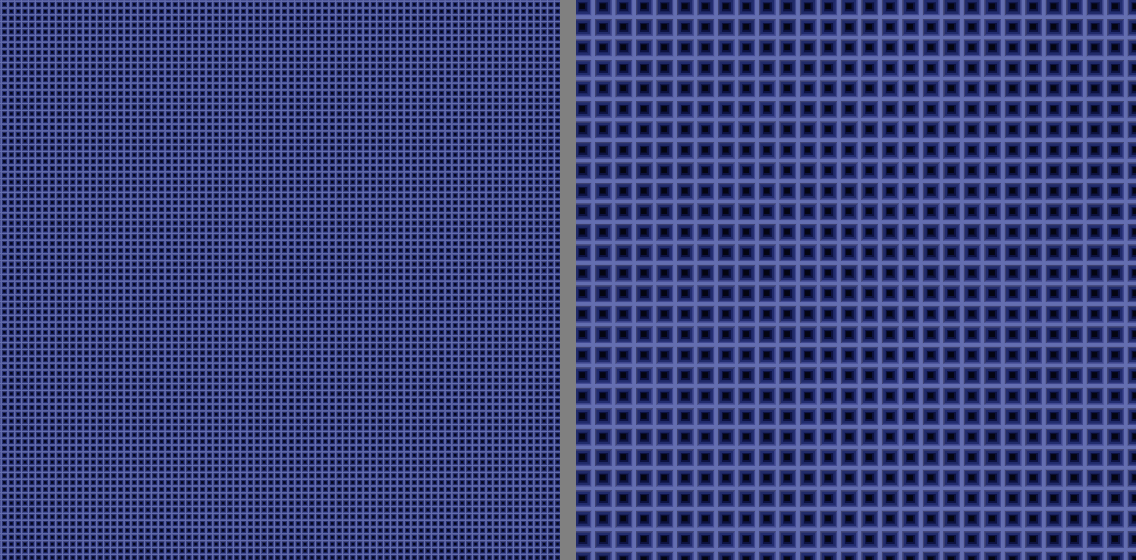
Left, the full canvas; right, a detail of the centre.
This pattern is drawn by a Shadertoy shader. Its source:

```glsl
// A fine blue lattice of bevelled bars around small square wells.
// Each cell is a stack of nested squares, stepping from a black core up to
// pale bars, with the upper left slopes dulled and the core nudged that way.

const float CELLS = 82.0;                      // repeats across and down
const vec2 WELL_CENTRE = vec2(0.67, 0.67);     // in a cell, from the upper left
const vec2 CORE_SHIFT = vec2(-0.03, -0.03);

// Half sides of the nested squares, in cells
const float CORE_HALF = 0.14;
const float FLOOR_HALF = 0.22;
const float WALL_HALF = 0.34;
const float BEVEL_HALF = 0.41;

const vec3 CORE_COLOUR = vec3(0.015, 0.02, 0.07);
const vec3 FLOOR_COLOUR = vec3(0.05, 0.07, 0.25);
const vec3 WALL_COLOUR = vec3(0.13, 0.17, 0.42);
const vec3 BEVEL_COLOUR = vec3(0.25, 0.28, 0.56);
const vec3 SHADE_COLOUR = vec3(0.24, 0.25, 0.40);
const vec3 BAR_COLOUR = vec3(0.39, 0.43, 0.69);

const float SHADE_AMOUNT = 0.7;
const float CELL_VARIATION = 0.04;
const float EDGE_SOFTNESS = 0.025;

float hash(vec2 p) {
    vec3 q = fract(vec3(p.xyx) * 0.1031);
    q += dot(q, q.yzx + 33.33);
    return fract((q.x + q.y) * q.z);
}

float squareRadius(vec2 p) {
    return max(abs(p.x), abs(p.y));
}

void mainImage(out vec4 fragColor, in vec2 fragCoord) {
    // Grid counted from the upper left, with wells centred in their cells
    vec2 canvas = fragCoord / iResolution.xy;
    vec2 grid = vec2(canvas.x, 1.0 - canvas.y) * CELLS - WELL_CENTRE + 0.5;
    vec2 cell = floor(grid);
    vec2 local = fract(grid) - 0.5;

    float pixel = CELLS / min(iResolution.x, iResolution.y);
    float soft = max(EDGE_SOFTNESS, 0.5 * pixel);

    float radius = squareRadius(local);
    float coreRadius = squareRadius(local - CORE_SHIFT);

    // Dulled slope on the upper and left sides of the well
    float facing = min(local.x, local.y) + radius;
    float shade = SHADE_AMOUNT * (1.0 - smoothstep(0.0, 2.0 * soft, facing));
    vec3 bevel = mix(BEVEL_COLOUR, SHADE_COLOUR, shade);

    // Nested squares from the core outwards
    vec3 colour = CORE_COLOUR;
    colour = mix(colour, FLOOR_COLOUR, smoothstep(-soft, soft, coreRadius - CORE_HALF));
    colour = mix(colour, WALL_COLOUR, smoothstep(-soft, soft, radius - FLOOR_HALF));
    colour = mix(colour, bevel, smoothstep(-soft, soft, radius - WALL_HALF));
    colour = mix(colour, BAR_COLOUR, smoothstep(-soft, soft, radius - BEVEL_HALF));

    // Slight change of tone from well to well, fading out towards the bars
    float inside = 1.0 - smoothstep(WALL_HALF, 0.5, radius);
    colour *= 1.0 + CELL_VARIATION * inside * (2.0 * hash(cell + 7.0) - 1.0);

    fragColor = vec4(colour, 1.0);
}
```
